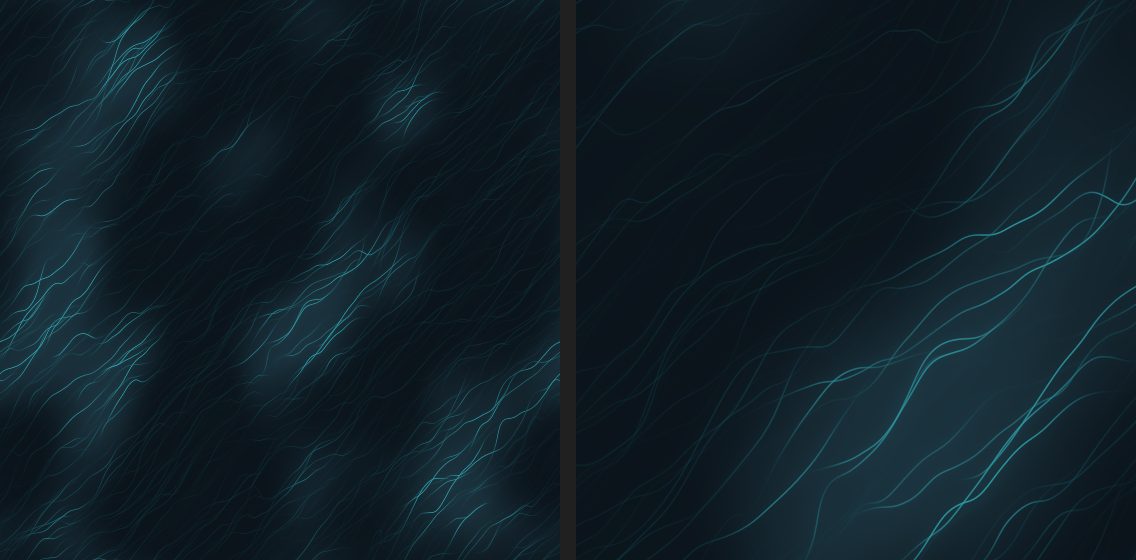
Left, the full canvas; right, a detail of the centre.
This background is drawn by a WebGL 2 fragment shader. Its source:

```glsl
#version 300 es
precision highp float;
// Draws thin teal filaments drifting diagonally over dark, softly glowing haze; tiles on both axes.

uniform vec2 u_resolution;
out vec4 fragColor;

const vec3 DEEP_COLOR  = vec3(0.044, 0.079, 0.108);
const vec3 HAZE_COLOR  = vec3(0.104, 0.195, 0.238);
const vec3 FAINT_COLOR = vec3(0.055, 0.270, 0.310);
const vec3 LIT_COLOR   = vec3(0.170, 0.600, 0.640);
const vec3 SPARK_COLOR = vec3(0.600, 0.880, 0.950);

const int   LAYERS        = 9;
const float FIRST_COUNT   = 7.0;     // strands per canvas height in the first layer
const float HALF_WIDTH    = 0.00045; // strand half width, in canvas units
const float HALO_WIDTH    = 0.004;
const float HALO_STRENGTH = 0.035;
const float BEND_LARGE    = 0.080;   // sideways displacement at three scales
const float BEND_MEDIUM   = 0.036;
const float BEND_SMALL    = 0.010;
const float STREAK_AMOUNT = 0.05;

// Integer hash of a lattice cell to [0, 1)
float hash(vec2 cell, float seed) {
    uvec3 k = uvec3(cell, seed) * uvec3(1597u, 51749u, 7919u);
    uint h = k.x ^ (k.y + (k.z << 8u));
    h = (h ^ (h >> 15u)) * 739391u;
    h = (h ^ (h >> 13u)) * 917633u;
    h ^= h >> 16u;
    return float(h & 65535u) / 65536.0;
}

float cornerSlope(vec2 cell, vec2 offset, vec2 period, float seed) {
    float angle = 6.28319 * hash(mod(cell, period), seed);
    return dot(vec2(cos(angle), sin(angle)), offset);
}

// Gradient noise over the unit tile, wrapping after a whole number of cells
float noise(vec2 tile, vec2 period, float seed) {
    vec2 p = tile * period;
    vec2 cell = floor(p);
    vec2 f = p - cell;
    vec2 fade = f * f * f * (f * (f * 6.0 - 15.0) + 10.0);
    vec2 e = vec2(1.0, 0.0);
    float low = mix(cornerSlope(cell, f, period, seed),
                    cornerSlope(cell + e.xy, f - e.xy, period, seed), fade.x);
    float high = mix(cornerSlope(cell + e.yx, f - e.yx, period, seed),
                     cornerSlope(cell + e.xx, f - e.xx, period, seed), fade.x);
    return mix(low, high, fade.y);
}

// Sideways bend of the strands; half of the large scale is shared by all layers
float bend(vec2 uv, vec2 grain, float seed) {
    return BEND_LARGE  * 0.6 * noise(uv, vec2(4.0, 4.0), 3.0)
         + BEND_LARGE  * 0.7 * noise(uv, vec2(6.0, 5.0), seed)
         + BEND_MEDIUM * noise(grain, vec2(9.0, 15.0), seed + 1.0)
         + BEND_SMALL  * noise(grain, vec2(20.0, 34.0), seed + 2.0);
}

void main() {
    vec2 uv = gl_FragCoord.xy / u_resolution;
    float pixel = 1.0 / u_resolution.y;
    // Sheared axes: x runs across the strands, y along them; both keep period 1
    vec2 grain = vec2(uv.y - uv.x, uv.x);

    // Haze: round patches, slightly drawn out along the strands
    float cloud = 0.95 * noise(uv, vec2(4.0, 4.0), 11.0)
                + 0.50 * noise(grain, vec2(4.0, 4.0), 12.0)
                + 0.25 * noise(uv, vec2(8.0, 7.0), 13.0);
    float glow = smoothstep(-0.2, 0.62, cloud);
    float streak = noise(grain, vec2(28.0, 6.0), 14.0);
    vec3 color = mix(DEEP_COLOR, HAZE_COLOR, glow);
    color *= 1.0 + STREAK_AMOUNT * streak;

    // Strands: each layer has its own spacing and slightly different slope
    for (int i = 0; i < LAYERS; i++) {
        float seed = 20.0 + 7.0 * float(i);
        float count = FIRST_COUNT + float(i);
        float run = count + 1.0 - float(i % 5);
        float phase = count * (uv.y + bend(uv, grain, seed)) - run * uv.x + 0.37 * float(i);
        float steepness = length(vec2(dFdx(phase), dFdy(phase))) / pixel;
        float dist = abs(fract(phase) - 0.5) / max(steepness, 0.001);

        float softness = 0.65 * pixel;
        float core = 1.0 - smoothstep(max(HALF_WIDTH - softness, 0.0), HALF_WIDTH + softness, dist);
        float halo = HALO_STRENGTH * exp(-dist / HALO_WIDTH);

        // Strands fade in and out along their length and light up in the haze
        float presence = smoothstep(-0.35, 0.5, noise(grain, vec2(14.0, 6.0), seed + 3.0));
        float light = presence * (0.14 + 0.86 * glow);
        float spark = smoothstep(0.40, 0.60, noise(grain, vec2(9.0, 8.0), seed + 4.0)) * light;

        vec3 strandColor = mix(FAINT_COLOR, LIT_COLOR, smoothstep(0.1, 0.75, light));
        strandColor = mix(strandColor, SPARK_COLOR, spark);
        float opacity = presence * mix(0.32, 0.90, smoothstep(0.0, 0.7, light));
        color = mix(color, strandColor, core * opacity);
        color += LIT_COLOR * halo * light;
    }

    fragColor = vec4(color, 1.0);
}
```
